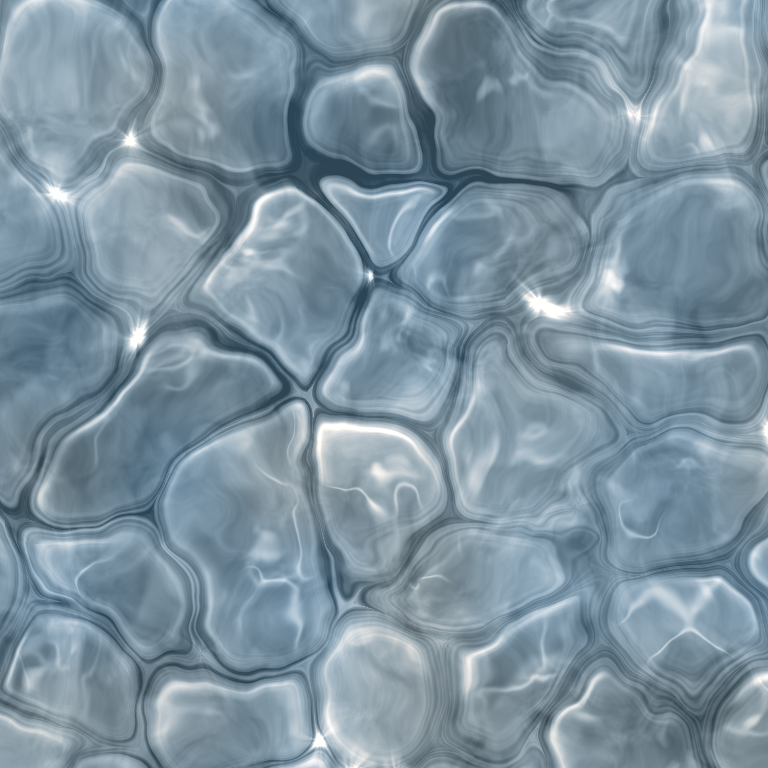
Give the GLSL for this texture, as a Shadertoy shader.

```glsl
// Pebbled blue-grey ice: rounded glassy cells, stranded seams and bright glints.

const float CELLS_ACROSS = 5.2;
const vec2 LIGHT_DIR = vec2(-0.6, 0.8);

float hash1(vec2 p) {
    vec3 q = fract(p.xyx * 0.1031);
    q += dot(q, q.yzx + 33.33);
    return fract((q.x + q.y) * q.z);
}

vec2 hash2(vec2 p) {
    return vec2(hash1(p), hash1(p + 71.7));
}

float noise(vec2 p) {
    vec2 i = floor(p), f = fract(p);
    f = f * f * f * (f * (f * 6.0 - 15.0) + 10.0);
    float low = mix(hash1(i), hash1(i + vec2(1, 0)), f.x);
    float high = mix(hash1(i + vec2(0, 1)), hash1(i + vec2(1, 1)), f.x);
    return mix(low, high, f.y);
}

float fbm(vec2 p, int octaves) {
    float sum = 0.0, amp = 0.5, total = 0.0;
    for (int i = 0; i < octaves; i++) {
        sum += amp * noise(p);
        total += amp;
        p = mat2(1.6, 1.2, -1.2, 1.6) * p + 17.3;
        amp *= 0.5;
    }
    return sum / total;
}

vec2 fbm2(vec2 p, int octaves) {
    return vec2(fbm(p, octaves), fbm(p + 43.1, octaves)) - 0.5;
}

// Four nearest cell sites, sorted by distance
void nearestSites(vec2 p, out vec2 site[4], out float dist[4]) {
    for (int k = 0; k < 4; k++) { site[k] = vec2(0.0); dist[k] = 1e3; }
    for (int y = -2; y <= 2; y++)
    for (int x = -2; x <= 2; x++) {
        vec2 id = floor(p) + vec2(x, y);
        vec2 s = id + 0.04 + 0.92 * hash2(id);
        float d = distance(p, s);
        for (int k = 0; k < 4; k++) {
            if (d < dist[k]) {
                vec2 oldSite = site[k];
                float oldDist = dist[k];
                site[k] = s; dist[k] = d;
                s = oldSite; d = oldDist;
            }
        }
    }
}

// Point equally far from three sites
vec2 circumcenter(vec2 a, vec2 b, vec2 c) {
    b -= a; c -= a;
    float area = 2.0 * (b.x * c.y - b.y * c.x);
    area = abs(area) < 1e-4 ? 1e-4 : area;
    return a + vec2(c.y * dot(b, b) - b.y * dot(c, c),
                    b.x * dot(c, c) - c.x * dot(b, b)) / area;
}

float bump(float x, float center, float width) {
    float t = (x - center) / width;
    return exp(-t * t);
}

// Thin bright curves where the noise crosses its middle value
float caustic(vec2 p, float width) {
    float line = bump(fbm(p, 3), 0.5, width);
    return line * smoothstep(0.48, 0.78, noise(p * 0.9 + 9.2));
}

// White spark with a streaked halo
float glint(vec2 v, float strength) {
    float r = length(v);
    float rays = noise(v / max(r, 1e-3) * 5.0 + strength * 90.0);
    float core = exp(-dot(v * vec2(0.8, 1.2), v) * 260.0);
    return strength * (0.45 * core + 0.45 * exp(-r * 9.0) * (0.35 + rays));
}

vec3 iceColor(float tone) {
    vec3 tint = vec3(-0.085, 0.0, 0.054);
    return tone + tint * (1.0 - smoothstep(0.62, 1.0, tone));
}

void mainImage(out vec4 fragColor, in vec2 fragCoord) {
    vec2 p = fragCoord / iResolution.y * CELLS_ACROSS + 3.0;
    vec2 w = p + 0.75 * fbm2(p * 0.8, 2) + 0.16 * fbm2(p * 3.0, 2);

    vec2 site[4];
    float dist[4];
    nearestSites(w, site, dist);

    // Rounded distance to the seams and the blended direction towards them
    float weightSum = 0.0;
    vec2 toSeam = vec2(0.0);
    for (int k = 1; k < 4; k++) {
        vec2 across = site[k] - site[0];
        float edge = dot(0.5 * (site[0] + site[k]) - w, normalize(across));
        float weight = exp(-22.0 * edge);
        weightSum += weight;
        toSeam += weight * normalize(across);
    }
    float seam = max(-log(weightSum) / 22.0, -0.02);
    float lit = 0.5 + 0.5 * dot(toSeam / weightSum, LIGHT_DIR);

    // Cloudy, brushed interior with a soft facet per cell
    vec2 id = floor(site[0]);
    vec2 flow = fbm2(p * 1.3, 3);
    float cloud = fbm(p * 1.5 + 2.2 * flow, 5) - 0.5;
    float brush = fbm(p * vec2(13.0, 7.0) + 9.0 * flow, 4) - 0.5;
    vec2 facetDir = normalize(hash2(id + 5.0) - 0.5 + 1e-3);
    float facet = dot(w - site[0], facetDir) + 0.9 * flow.x;
    float inside = smoothstep(0.05, 0.22, seam);
    float tone = 0.595 + 0.46 * cloud + 0.11 * brush + 0.10 * (hash1(id) - 0.5);
    tone += inside * (0.14 * facet - 0.13 * hash1(id + 2.0) * smoothstep(0.0, 0.13, facet));

    // Dark seams with strands running along them
    float spread = 0.07 + 0.09 * noise(p * 1.4 + 31.0);
    float band = bump(seam, 0.0, spread);
    float strands = fbm(vec2(seam * 34.0, 0.0) + p * 1.1 + 2.5 * flow, 3) - 0.5;
    tone += band * (0.55 * strands - 0.10);
    tone -= 0.11 * bump(seam, 0.015, 0.028) * smoothstep(0.25, 0.7, noise(p * 2.1));

    // Lit rims and curved reflections
    float rimMask = smoothstep(0.35, 0.8, noise(p * 1.9 + 12.0));
    tone += 0.12 * lit * bump(seam, spread * 1.1, 0.05);
    tone += 0.30 * lit * rimMask * bump(seam, spread * 0.9, 0.022);
    tone += inside * 0.20 * caustic(p * 1.5 + flow, 0.018);
    tone += inside * 0.13 * caustic(p * 2.3 + 50.0 + flow, 0.05);
    tone += 0.24 * inside * smoothstep(0.70, 0.92, fbm(p * 3.2 + flow * 2.0 + 80.0, 3));

    // Glints on some of the junctions where three cells meet
    vec2 junction = circumcenter(site[0], site[1], site[2]);
    float pick = hash1(id + floor(site[1]) + floor(site[2]) + 0.5);
    float alone = smoothstep(0.0, 0.12, dist[3] - dist[2]);
    tone += alone * glint(w - junction, smoothstep(0.74, 0.92, pick));

    // Faint shift between bluer and greyer ice
    vec3 color = iceColor(clamp(tone, 0.27, 1.0));
    color += vec3(-0.05, 0.0, 0.05) * (noise(p * 1.2 + 60.0) - 0.5);
    fragColor = vec4(clamp(color, 0.0, 1.0), 1.0);
}
```
